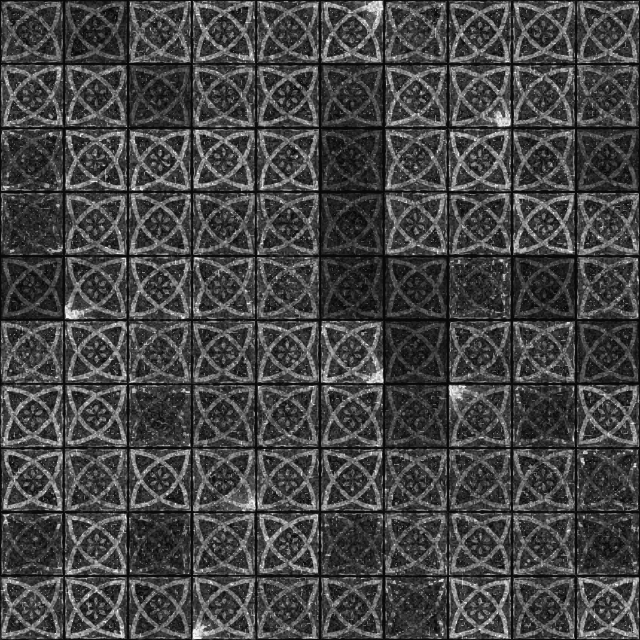
A three.js fragment shader for this texture:

```glsl
// Ten by ten worn stone tiles, each with two crossed pointed ovals and a six-petal flower.
varying vec2 vUv;

float hash(vec2 p) {
  vec3 q = fract(vec3(p.xyx) * 0.1031);
  q += dot(q, q.yzx + 33.33);
  return fract((q.x + q.y) * q.z);
}

float noise(vec2 p) {
  vec2 i = floor(p), f = fract(p);
  f = f * f * (3.0 - 2.0 * f);
  return mix(mix(hash(i), hash(i + vec2(1.0, 0.0)), f.x),
             mix(hash(i + vec2(0.0, 1.0)), hash(i + vec2(1.0, 1.0)), f.x), f.y);
}

float fbm(vec2 p) {
  float sum = 0.0, amp = 0.5;
  for (int i = 0; i < 4; i++) {
    sum += amp * noise(p);
    p = p * 2.03 + 17.3;
    amp *= 0.5;
  }
  return sum / 0.9375;
}

// Soft coverage of the inside of a distance field
float fill(float d) {
  return 1.0 - smoothstep(-0.012, 0.012, d);
}

// Outline of a pointed oval lying along x
float ovalBand(vec2 q) {
  return abs(length(abs(q) + vec2(0.0, 0.637)) - 0.875) - 0.033;
}

// Six teardrop petals, widest near their outer ends
float flower(vec2 p) {
  float sector = 1.0471976;
  float a = mod(atan(p.x, p.y) + 0.5 * sector, sector) - 0.5 * sector;
  vec2 v = length(p) * vec2(sin(a), cos(a));
  float taper = smoothstep(0.015, 0.12, v.y) * sqrt(max(0.0, 1.0 - pow(v.y / 0.175, 6.0)));
  return abs(v.x) + 0.01 - 0.044 * taper;
}

void main() {
  vec2 grid = vUv * 10.0;
  vec2 id = floor(grid);
  vec2 cell = fract(grid) - 0.5;
  float kind = hash(id + 4.7);
  float dark = step(kind, 0.13);
  float faded = step(0.13, kind) * step(kind, 0.25);
  float splashed = step(0.91, kind);

  // Slightly shifted and turned motif with ragged borders
  float turn = (hash(id + 31.0) - 0.5) * 0.04;
  vec2 p = mat2(cos(turn), sin(turn), -sin(turn), cos(turn)) * cell;
  p += (vec2(hash(id + 8.0), hash(id + 15.0)) - 0.5) * 0.025;
  p += (vec2(noise(grid * 13.0), noise(grid * 13.0 + 50.0)) - 0.5) * 0.016;

  float cloud = fbm(grid * 5.0 + 9.0);
  float grain = noise(grid * 43.0);
  float grit = noise(grid * 24.0 + 71.0);

  // Stone ground, darker within the motif
  vec2 diag = vec2(p.x + p.y, p.y - p.x) * 0.70711;
  float ovalA = length(abs(diag) + vec2(0.0, 0.637)) - 0.875;
  float ovalB = length(abs(diag.yx) + vec2(0.0, 0.637)) - 0.875;
  float shade = 0.205 - 0.05 * fill(min(ovalA, ovalB));
  shade += 0.14 * (cloud - 0.5) + 0.19 * (grain - 0.5) + 0.08 * (grit - 0.5);

  // Pale inlay, rubbed away in patches
  float band = fill(min(ovalBand(diag), ovalBand(diag.yx)));
  float petals = fill(flower(p));
  float ring = fill(abs(length(abs(p) - vec2(0.255, 0.255)) - 0.022) - 0.006);
  float wear = smoothstep(0.15, 0.5, cloud * 0.65 + grit * 0.35);
  float edgeGlow = smoothstep(0.2, 0.6, length(p));
  float inlay = 0.36 + 0.16 * hash(id + 22.0) + 0.1 * edgeGlow;
  inlay += 0.34 * (grain - 0.5) + 0.16 * (grit - 0.5);
  float strength = mix(0.55, 1.0, wear) * (1.0 - 0.6 * faded) * (1.0 - 0.25 * dark);
  shade = mix(shade, inlay, band * strength);
  shade = mix(shade, inlay * 0.92, petals * strength * 0.85);
  shade = mix(shade, 0.42, ring * 0.45 * strength);
  shade += faded * band * 0.5 * smoothstep(0.6, 0.85, grit) * edgeGlow;

  // Scattered mineral flecks and a few larger chips
  shade += 0.3 * smoothstep(0.8, 0.97, noise(grid * 31.0 + 140.0));
  for (int i = 0; i < 4; i++) {
    vec2 seed = id + float(i) * 19.7;
    vec2 spot = (vec2(hash(seed + 2.3), hash(seed + 6.1)) - 0.5) * 0.8;
    float size = 0.008 + 0.018 * hash(seed + 11.0);
    shade = mix(shade, 0.7, 0.7 * fill(length(cell - spot) - size));
  }

  // Whole-tile tone
  shade *= 0.92 + 0.2 * hash(id + 44.0) - 0.33 * dark - 0.17 * faded;

  // White scuff spreading from one corner
  vec2 corner = sign(vec2(hash(id + 61.0), hash(id + 73.0)) - 0.5) * 0.4;
  float reach = length((cell - corner) * vec2(0.8, 1.0)) + 0.3 * (fbm(grid * 9.0) - 0.5);
  float scuff = 1.0 - smoothstep(0.07, 0.13, reach);
  float haze = 1.0 - smoothstep(0.08, 0.42, reach);
  shade += splashed * haze * 0.16;
  shade = mix(shade, 0.72 + 0.4 * (grain - 0.3), splashed * scuff);

  // Chipped pale rim, soft shadow and dark joint
  vec2 side = 0.5 - abs(cell);
  float edge = min(side.x, side.y) + 0.016 * (noise(grid * 17.0 + 5.0) - 0.5);
  float rim = smoothstep(0.014, 0.026, edge) * (1.0 - smoothstep(0.032, 0.052, edge));
  float chips = smoothstep(0.42, 0.8, noise(grid * 15.0 + 27.0));
  shade += rim * (0.03 + 0.32 * chips) * (1.0 - 0.5 * dark);
  float joint = 0.008 + 0.014 * hash(id + 91.0);
  shade *= mix(0.2, 1.0, smoothstep(joint - 0.008, joint + 0.012, edge));
  shade *= 1.0 - 0.3 * dark * (1.0 - smoothstep(0.0, 0.12, edge));

  gl_FragColor = vec4(vec3(clamp(shade, 0.03, 0.95)), 1.0);
}
```
